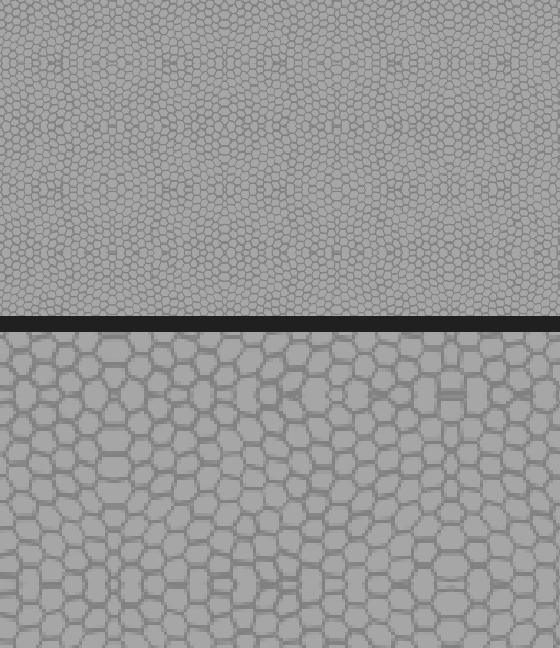
Top: the whole. Bottom: its middle third, enlarged.
Give the GLSL for this texture, as a WebGL 1 fragment shader.

```glsl
precision highp float;
// Draws a grey mesh of small, warped hexagonal cells, mirrored in repeating tiles.
uniform vec2 u_resolution;

#define ROWS 37.5                     // cell rows over the canvas height
#define COLUMN_STEP 0.8889            // column spacing in row heights
#define TILE vec2(26.6667, 15.0)      // size of the mirrored tile
#define GRAIN 288.0                   // square grains over the canvas height
#define JITTER vec2(0.13, 0.15)       // shift of cell centres
#define WARP vec2(0.22, 0.28)         // slow bending of rows and columns
#define LINE_INNER 0.014              // fully dark up to this edge distance
#define LINE_OUTER 0.160              // fully light from this edge distance
#define WIDTH_VARIATION 0.07          // change of line width between cells
#define LEVEL_EDGE_GAIN 0.035         // extra width of level edges
#define CELL_COLOR vec3(0.65)
#define LINE_COLOR vec3(0.505)

float hash(vec2 p) {
  vec3 q = fract(vec3(p.xyx) * 0.1031);
  q += dot(q, q.yzx + 33.33);
  return fract((q.x + q.y) * q.z);
}

// Mirrors space about the tile axes
vec2 foldTile(vec2 p) {
  return abs(mod(p + 0.5 * TILE, TILE) - 0.5 * TILE);
}

vec2 bend(vec2 p) {
  vec2 wave = sin(p.yx * vec2(0.85, 0.7) + vec2(0.6, 1.9));
  return p + WARP * wave;
}

// Column and row of the cell near p, moved by a whole step
vec2 cellId(vec2 p, vec2 step) {
  float column = floor(p.x / COLUMN_STEP + 0.5) + step.x;
  float stagger = 0.5 * mod(column, 2.0);
  return vec2(column, floor(p.y - stagger + 0.5) + step.y);
}

vec2 cellCenter(vec2 id) {
  vec2 lattice = vec2(id.x * COLUMN_STEP, id.y + 0.5 * mod(id.x, 2.0));
  vec2 random = vec2(hash(id + 53.7), hash(id + 91.1)) * 2.0 - 1.0;
  return lattice + random * JITTER;
}

// Distance to the nearest cell edge, with a varied inset for each cell
float edgeDistance(vec2 p) {
  float nearest = 100.0;
  vec2 own = vec2(0.0);
  vec2 ownId = vec2(0.0);
  for (int i = -1; i <= 1; i++) {
    for (int j = -1; j <= 1; j++) {
      vec2 id = cellId(p, vec2(float(i), float(j)));
      vec2 toCenter = cellCenter(id) - p;
      float d = dot(toCenter, toCenter);
      if (d < nearest) {
        nearest = d;
        own = toCenter;
        ownId = id;
      }
    }
  }

  float edge = 100.0;
  for (int i = -2; i <= 2; i++) {
    for (int j = -2; j <= 2; j++) {
      vec2 other = cellCenter(cellId(p, vec2(float(i), float(j)))) - p;
      vec2 between = other - own;
      if (dot(between, between) > 0.001) {
        vec2 normal = normalize(between);
        float d = dot(0.5 * (own + other), normal);
        edge = min(edge, d - LEVEL_EDGE_GAIN * (normal.y * normal.y - 0.5));
      }
    }
  }
  return edge - (hash(ownId + 141.3) - 0.5) * WIDTH_VARIATION;
}

void main() {
  // Sample once per grain for stepped outlines
  vec2 canvas = gl_FragCoord.xy / u_resolution.y;
  vec2 grain = (floor(canvas * GRAIN) + 0.5) / GRAIN;
  vec2 p = bend(foldTile(grain * ROWS));
  float cell = smoothstep(LINE_INNER, LINE_OUTER, edgeDistance(p));
  gl_FragColor = vec4(mix(LINE_COLOR, CELL_COLOR, cell), 1.0);
}
```
